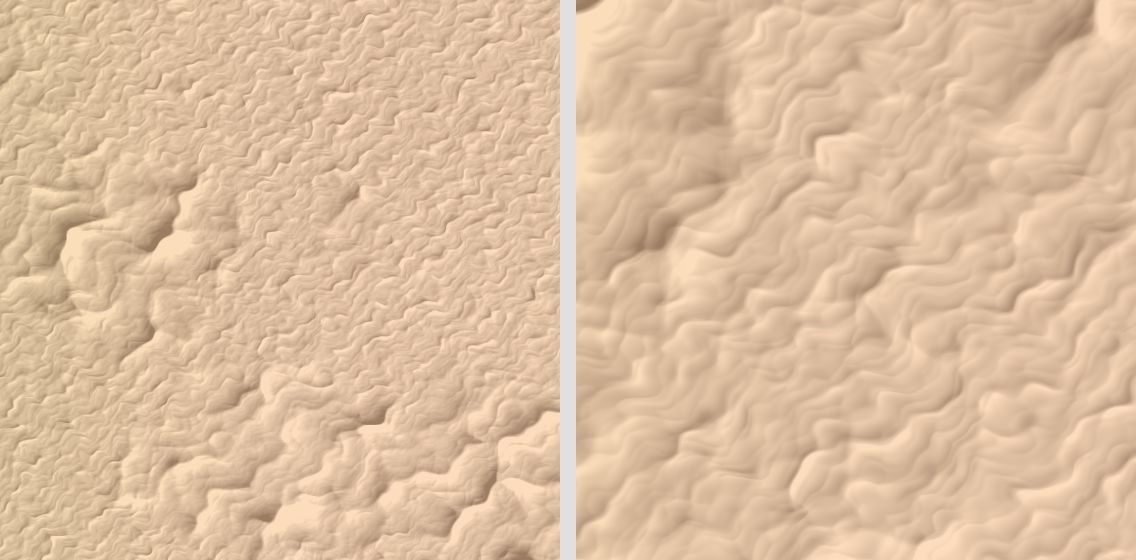
Left: the whole. Right: its middle third, enlarged.
Reproduce this texture procedurally as a WebGL 2 fragment shader.

```glsl
#version 300 es
precision highp float;
// Wind-blown sand under low light from the upper left: broad dunes in patches,
// smaller mounds and fine ripples. Each layer is cellular noise whose cells are
// domes; the offset from a dome centre gives its slope, and so its shade.
uniform vec2 u_resolution;
out vec4 fragColor;

vec3 hash3(vec2 cell) {
  vec3 q = fract(cell.xyx * vec3(0.1031, 0.1030, 0.0973));
  q += dot(q, q.yxz + 33.33);
  return fract((q.xxy + q.yzz) * q.zyx);
}

// Slope towards the light on a field of domes; sharpness sets the crease width.
float domeSlope(vec2 p, float sharpness) {
  vec2 base = floor(p);
  vec2 offsetSum = vec2(0.0);
  float weightSum = 1e-9;
  for (int j = -1; j <= 1; j++) {
    for (int i = -1; i <= 1; i++) {
      vec2 cell = base + vec2(i, j);
      vec3 rnd = hash3(cell);
      vec2 offset = p - cell - 0.1 - 0.8 * rnd.xy;
      float weight = exp(-sharpness * (dot(offset, offset) - 0.22 * rnd.z));
      offsetSum += offset * weight;
      weightSum += weight;
    }
  }
  return dot(offsetSum / weightSum, vec2(-0.35, 0.94));
}

// Flat backs and steep rims.
float rimShade(float slope) {
  return slope * (0.25 + 1.5 * abs(slope));
}

// Layered sines that bend the crests.
vec2 sway(vec2 p) {
  return sin(p.yx * vec2(1.0, 1.3) + 1.7 * sin(p * 0.63 + 0.8))
       + 0.5 * sin(p.yx * 2.3 + p * 1.1 + vec2(2.1, 0.4));
}

float patchAt(vec2 p, vec2 centre, vec2 size) {
  vec2 d = (p - centre) / size;
  return exp(-dot(d, d));
}

void main() {
  vec2 uv = gl_FragCoord.xy / u_resolution.y;

  // Frame along the crests, which climb to the right
  vec2 along = vec2(0.89, 0.456);
  vec2 p = vec2(dot(uv, along), dot(uv, vec2(-along.y, along.x)));
  vec2 bent = p + 0.013 * sway(p * 21.0) + 0.005 * sway(p * 57.0 + 4.0);
  vec2 fineBent = p + 0.005 * sway(p * 48.0 + 9.0) + 0.002 * sway(p * 130.0);

  // Where the dunes gather
  float dunes = patchAt(uv, vec2(0.19, 0.57), vec2(0.23, 0.19))
              + patchAt(uv, vec2(0.48, 0.17), vec2(0.26, 0.16))
              + patchAt(uv, vec2(0.93, 0.15), vec2(0.27, 0.18))
              + 0.6 * patchAt(uv, vec2(0.63, 0.58), vec2(0.07, 0.14))
              + 0.6 * patchAt(uv, vec2(0.0, 0.93), vec2(0.12, 0.12));
  dunes = smoothstep(0.22, 0.75, dunes + 0.11 * sway(uv * 23.0).x);
  float mounds = 0.75 + 0.2 * sway(uv * 15.0 + 3.0).y;

  // Slopes from broad to fine
  float shade = 1.15 * dunes * rimShade(domeSlope(bent * vec2(9.0, 13.5), 26.0));
  shade += mounds * mix(0.38, 0.55, dunes)
         * rimShade(domeSlope(bent * vec2(20.0, 29.0) + 7.3, 15.0));
  shade += mix(0.62, 0.26, dunes)
         * rimShade(domeSlope(fineBent * vec2(33.0, 56.0) + 21.7, 11.0));
  shade += mix(0.26, 0.14, dunes) * domeSlope(fineBent * vec2(75.0, 115.0) + 40.1, 8.0);

  // Wind ripples on the open sand
  float ripple = sin(dot(fineBent, vec2(-70.0, 265.0)) + 1.4 * sway(uv * 17.0).x);
  shade += 0.05 * (1.0 - dunes) * ripple;

  // Broad changes in tone, then sand colour
  float tone = 0.63 + 1.1 * shade + 0.025 * sway(uv * 6.0).x;
  tone += 0.05 * (smoothstep(0.0, 0.35, uv.x) - 0.7);
  tone = clamp(tone, -0.35, 1.1);
  vec3 sand = mix(vec3(0.70, 0.58, 0.47), vec3(0.96, 0.84, 0.71), tone);
  sand += mix(vec3(-0.012, 0.004, -0.012), vec3(0.006, -0.002, 0.006), smoothstep(0.0, 0.6, uv.x));
  fragColor = vec4(sand, 1.0);
}
```
